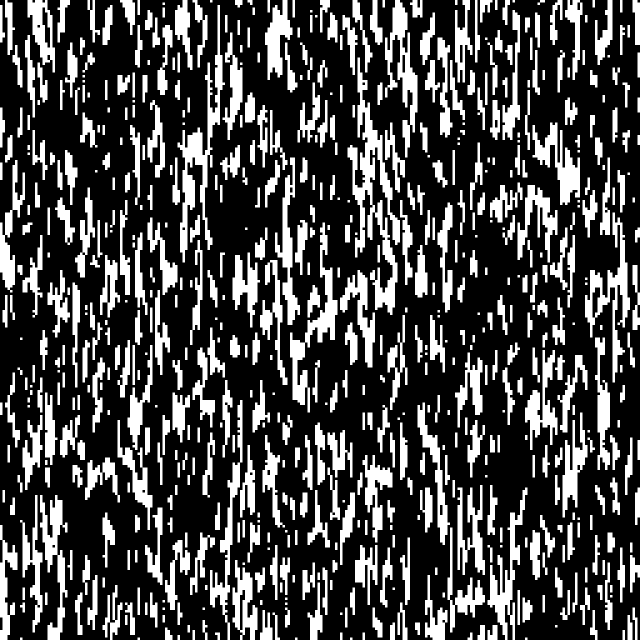
Give the GLSL for this texture, as a WebGL 1 fragment shader.

```glsl
precision highp float;

uniform vec2 u_resolution;

const vec3 DARK = vec3(0.0);
const vec3 LIGHT = vec3(1.0);
const float CELLS = 256.0;               // grid cells across the canvas
const float STREAK_SPREAD = 2.9;         // vertical blur, in cells
const float SIDE_WEIGHT = 0.23;          // influence of neighbouring columns
const float GRAIN = 0.3;                 // raggedness of streak ends
const float PATCH_STRENGTH = 1.4;        // crowding and thinning of streaks
const vec2 PATCH_SIZE = vec2(9.0, 13.0); // in cells
const float THRESHOLD = 0.55;
const int REACH = 7;

float hash(vec2 p) {
  vec3 q = fract(vec3(p.xyx) * 0.1031);
  q += dot(q, q.yzx + 33.33);
  return fract((q.x + q.y) * q.z);
}

float valueNoise(vec2 p) {
  vec2 i = floor(p);
  vec2 f = fract(p);
  f = f * f * (3.0 - 2.0 * f);
  float bottom = mix(hash(i), hash(i + vec2(1.0, 0.0)), f.x);
  float top = mix(hash(i + vec2(0.0, 1.0)), hash(i + 1.0), f.x);
  return mix(bottom, top, f.y);
}

// White noise blurred along the columns, scaled to unit variance
float streakField(vec2 cell) {
  float sum = 0.0;
  float energy = 0.0;
  for (int x = -1; x <= 1; x++) {
    float columnWeight = x == 0 ? 1.0 : SIDE_WEIGHT;
    for (int y = -REACH; y <= REACH; y++) {
      float d = float(y) / STREAK_SPREAD;
      float weight = columnWeight * exp(-0.5 * d * d);
      sum += weight * (hash(cell + vec2(float(x), float(y)) + 41.0) - 0.5);
      energy += weight * weight;
    }
  }
  return sum * sqrt(12.0 / energy);
}

// 1 for a light cell, 0 for a dark one
float cellState(vec2 cell) {
  float field = streakField(cell);
  field += PATCH_STRENGTH * (valueNoise(cell / PATCH_SIZE + 301.0) - 0.5);
  field += GRAIN * (hash(cell + 613.0) - 0.5);
  return step(THRESHOLD, field);
}

void main() {
  // Pixel footprint in cell units
  float footprint = CELLS / min(u_resolution.x, u_resolution.y);
  vec2 low = (gl_FragCoord.xy - 0.5) * footprint;
  vec2 cell = floor(low);

  // Blend neighbouring cells by the area the pixel covers
  vec2 cover = clamp((low + footprint - cell - 1.0) / footprint, 0.0, 1.0);
  float bottom = mix(cellState(cell), cellState(cell + vec2(1.0, 0.0)), cover.x);
  float top = mix(cellState(cell + vec2(0.0, 1.0)), cellState(cell + 1.0), cover.x);
  gl_FragColor = vec4(mix(DARK, LIGHT, mix(bottom, top, cover.y)), 1.0);
}
```
